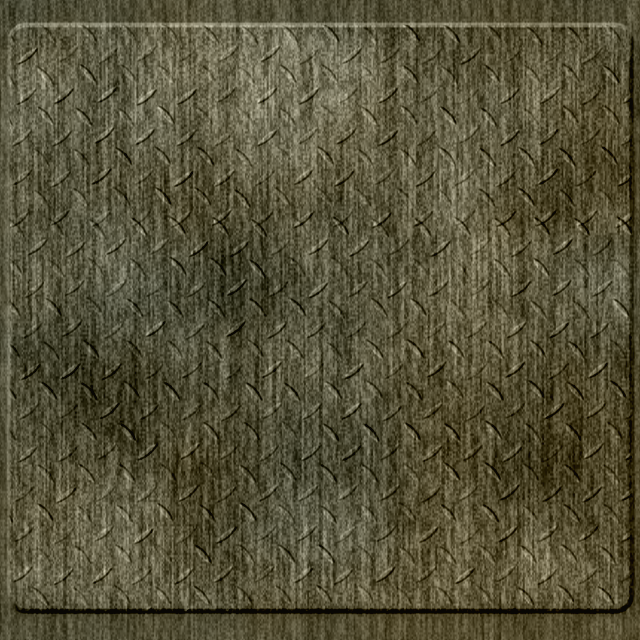
This texture is drawn by a Shadertoy shader. Its source:

```glsl
// Worn brushed-metal tread plate with a raised rounded rim on a darker frame.

// Layout, in canvas units
const vec2  PLATE_CENTER = vec2(0.501, 0.503);
const vec2  PLATE_HALF   = vec2(0.486, 0.458);
const float PLATE_RADIUS = 0.026;
const float RIM_WIDTH    = 0.0055;

// Tread lattice: two sheets joined at a seam, each leaning slightly
const vec2  PITCH        = vec2(0.0632, 0.0640);
const vec2  UPPER_ORIGIN = vec2(0.349, 0.7227);
const vec2  LOWER_ORIGIN = vec2(0.3724, 0.6133);
const float RISING_SEAM  = 0.635;
const float FALLING_SEAM = 0.669;
const float LEAN         = 0.045;
const float RISING_ANGLE  = 0.70;
const float FALLING_ANGLE = 2.32;
const float LUG_LENGTH   = 0.0205;   // half length
const float LUG_WIDTH    = 0.0042;   // half width
const float SHADOW_WIDTH = 0.0030;
const float JITTER       = 0.005;

// Tone and colour
const float PLATE_TONE = 0.34;
const float FRAME_TONE = 0.30;
const float LUG_LIGHT  = 0.13;
const float LUG_SHADOW = 0.27;
const vec2  LIGHT_DIR  = vec2(-0.45, 0.89);
const vec3  WARM_TINT  = vec3(0.032, 0.0, -0.115);
const vec3  COOL_TINT  = vec3(-0.005, 0.005, -0.060);

// Soft stains: center, radius, brightness
const int STAIN_COUNT = 10;
const vec4 STAINS[STAIN_COUNT] = vec4[](
    vec4(0.46, 0.88, 0.12, 0.12),  vec4(0.24, 0.88, 0.12, 0.10),
    vec4(0.45, 0.72, 0.09, 0.08),  vec4(0.75, 0.58, 0.10, 0.11),
    vec4(0.17, 0.13, 0.12, 0.06),  vec4(0.70, 0.90, 0.09, -0.08),
    vec4(0.14, 0.42, 0.13, -0.09), vec4(0.88, 0.24, 0.12, -0.08),
    vec4(0.06, 0.68, 0.07, -0.08), vec4(0.41, 0.59, 0.10, -0.05));

float hash(vec2 p) {
    return fract(sin(dot(p, vec2(12.9898, 78.233))) * 43758.5);
}

float noise(vec2 p) {
    vec2 i = floor(p), f = fract(p);
    f = f * f * (3.0 - 2.0 * f);
    return mix(mix(hash(i), hash(i + vec2(1, 0)), f.x),
               mix(hash(i + vec2(0, 1)), hash(i + vec2(1, 1)), f.x), f.y);
}

float fbm(vec2 p) {
    float sum = 0.0, amp = 0.5;
    for (int i = 0; i < 5; i++) {
        sum += amp * noise(p);
        p = p * 2.03 + 17.3;
        amp *= 0.5;
    }
    return sum;
}

// Vertical brushing plus fine grit, centred on zero
float brushedGrain(vec2 uv) {
    float longStreak  = noise(uv * vec2(330.0, 7.0)) - 0.5;
    float shortStreak = noise(uv * vec2(270.0, 45.0) + 31.0) - 0.5;
    float grit        = noise(uv * vec2(430.0, 290.0) + 57.0) - 0.5;
    return 0.20 * longStreak + 0.18 * shortStreak + 0.25 * grit;
}

// One lattice of lens-shaped lugs, lit from the left
float treadShade(vec2 uv, float angle, float seam, float shift, float pixel) {
    vec2 p = uv - (uv.y > seam ? UPPER_ORIGIN : LOWER_ORIGIN);
    p.x -= LEAN * p.y;
    p = p / PITCH - shift;
    vec2 id = floor(p + 0.5);
    vec2 seed = id + angle * 10.0;
    vec2 q = (p - id) * PITCH + JITTER * (vec2(hash(seed), hash(seed + 5.7)) - 0.5);
    float c = cos(angle), s = sin(angle);
    q = vec2(c * q.x + s * q.y, c * q.y - s * q.x);

    float along = q.x / LUG_LENGTH;
    float width = LUG_WIDTH * (1.0 - along * along);
    float body = 1.0 - smoothstep(-pixel, pixel, abs(q.y) - width);
    float ends = 1.0 - smoothstep(0.75, 1.1, abs(along));
    float shadow = ends * (1.0 - smoothstep(0.0, SHADOW_WIDTH, abs(q.y + width)));
    float litEdge = ends * (1.0 - smoothstep(0.0, SHADOW_WIDTH, abs(q.y - 0.7 * width)));
    float wear = mix(0.45, 1.25, hash(seed + 9.1));
    return wear * (LUG_LIGHT * (0.5 * body + 0.6 * litEdge) - LUG_SHADOW * shadow);
}

void mainImage(out vec4 fragColor, in vec2 fragCoord) {
    vec2 uv = fragCoord / iResolution.xy;
    float pixel = 1.0 / min(iResolution.x, iResolution.y);

    // Rounded plate distance and outward normal
    vec2 p = uv - PLATE_CENTER;
    vec2 corner = abs(p) - PLATE_HALF + PLATE_RADIUS;
    float d = length(max(corner, 0.0)) + min(max(corner.x, corner.y), 0.0) - PLATE_RADIUS;
    vec2 normal = sign(p) * normalize(max(corner, 1e-5));
    float inside = 1.0 - smoothstep(-pixel, pixel, d);

    // Plate: stains, blotches and lugs
    float cloud = fbm(uv * vec2(6.0, 7.0) + 3.0) - 0.48;
    float plate = PLATE_TONE + 0.28 * cloud;
    for (int i = 0; i < STAIN_COUNT; i++) {
        vec2 r = (uv - STAINS[i].xy) / STAINS[i].z;
        plate += STAINS[i].w * exp(-dot(r, r));
    }
    plate += treadShade(uv, RISING_ANGLE, RISING_SEAM, 0.0, pixel);
    plate += treadShade(uv, FALLING_ANGLE, FALLING_SEAM, 0.5, pixel);
    plate -= 0.07 * exp(d / 0.012);

    // Frame, grain and bevelled rim
    float grain = brushedGrain(uv);
    float tone = mix(FRAME_TONE + 0.10 * cloud, plate, inside);
    tone += grain * mix(0.65, 0.7 + 0.9 * max(tone, 0.0), inside);
    float facing = dot(normal, LIGHT_DIR);
    float rim = 1.0 - smoothstep(0.3 * RIM_WIDTH, RIM_WIDTH, abs(d));
    tone += rim * facing * (facing > 0.0 ? 0.27 : 0.36);
    tone -= 0.10 * (1.0 - inside) * max(-facing, 0.0) * exp(-max(d, 0.0) / 0.008);

    // Cool upper left drifting to warm lower right
    float warmth = 0.65 + 0.35 * (uv.x - uv.y) + 1.3 * (fbm(uv * 4.0 + 40.0) - 0.48);
    vec3 color = tone + mix(COOL_TINT, WARM_TINT, clamp(warmth, 0.0, 1.0));
    fragColor = vec4(clamp(color, vec3(0.03, 0.025, 0.01), vec3(1.0)), 1.0);
}
```
